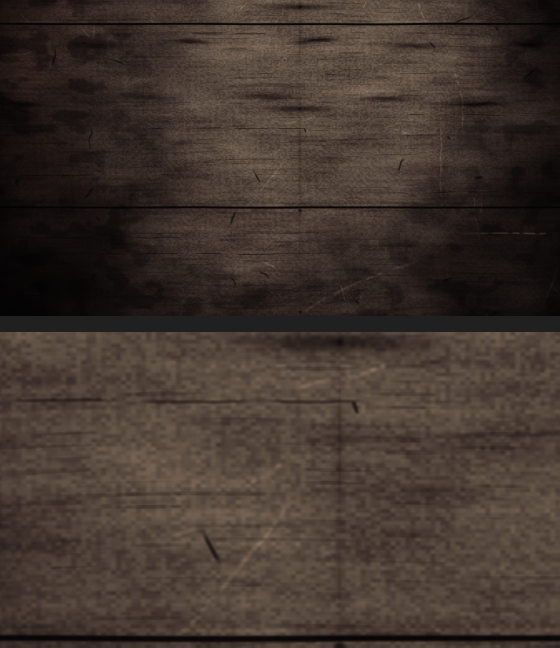
Top: the whole. Bottom: its middle third, enlarged.
A WebGL 1 fragment shader for this texture:

```glsl
precision highp float;
uniform vec2 u_resolution;

#define LIGHT_POS vec2(0.55, 0.70)
#define LIGHT_LEVEL 0.37
#define UPPER_SEAM 0.924
#define LOWER_SEAM 0.343
#define NAIL_X 0.949
#define GRAIN_DEPTH 0.55
#define WEAVE_DEPTH 0.34
#define BLOTCH_DEPTH 0.5
#define STAIN_COUNT 10
#define SCRATCH_COUNT 56
#define CRACK_COUNT 8
#define NICK_COUNT 22

float hash(vec2 p) {
  return fract(sin(dot(p, vec2(127.1, 311.7))) * 43758.5453);
}

float noise(vec2 p) {
  vec2 i = floor(p), f = fract(p);
  f = f * f * (3.0 - 2.0 * f);
  return mix(mix(hash(i), hash(i + vec2(1, 0)), f.x),
             mix(hash(i + vec2(0, 1)), hash(i + 1.0), f.x), f.y);
}

float fbm(vec2 p) {
  float sum = 0.0, amp = 0.5;
  for (int i = 0; i < 4; i++) {
    sum += amp * noise(p);
    p = p * 2.03 + 17.3;
    amp *= 0.5;
  }
  return sum / 0.9375;
}

// Soft bent stroke, tapered toward both ends
float stroke(vec2 p, vec2 center, float angle, float halfLength, float width, float bend) {
  float c = cos(angle), s = sin(angle);
  vec2 q = mat2(c, -s, s, c) * (p - center);
  q.y += bend * q.x * q.x;
  return (1.0 - smoothstep(0.0, width, abs(q.y)))
       * (1.0 - smoothstep(halfLength * 0.4, halfLength, abs(q.x)));
}

// Dark joint between boards with a faint worn lip below
float seamShade(vec2 p, float height) {
  float d = p.y - height + 0.003 * (noise(vec2(p.x * 5.0, height)) - 0.5);
  float gap = 1.0 - smoothstep(0.001, 0.005, abs(d));
  float lip = (1.0 - smoothstep(0.0, 0.005, abs(d - 0.008))) * noise(vec2(p.x * 14.0, height));
  float shadow = exp(-abs(d) * 60.0);
  return (1.0 - 0.9 * gap) * (1.0 + 0.3 * lip) * (1.0 - 0.14 * shadow);
}

// Lens-shaped smears along the grain, in two rows
float stains(vec2 p) {
  float sum = 0.0;
  for (int i = 0; i < STAIN_COUNT; i++) {
    float k = float(i);
    float row = mod(k, 2.0);
    vec2 c = vec2((k + 0.2 + 0.7 * hash(vec2(k, 1.0))) * 0.178,
                  mix(0.68, 0.868, row) + 0.03 * (hash(vec2(k, 2.0)) - 0.5));
    vec2 size = vec2(0.05 + 0.06 * hash(vec2(k, 3.0)), 0.007 + 0.006 * hash(vec2(k, 4.0)));
    vec2 q = (p - c) / size;
    q.y += 1.6 * (fbm(p * vec2(18.0, 60.0)) - 0.5);
    sum += exp(-dot(q, q)) * (0.5 + 0.5 * hash(vec2(k, 5.0)));
  }
  return min(sum, 1.0);
}

void main() {
  vec2 uv = gl_FragCoord.xy / u_resolution;
  vec2 p = gl_FragCoord.xy / u_resolution.y;
  float board = step(LOWER_SEAM, p.y) + step(UPPER_SEAM, p.y);

  // Uneven light fading into grimy edges
  float grime = fbm(p * vec2(3.5, 5.0) + 4.0) - 0.5;
  float d = length((uv - LIGHT_POS) * vec2(1.7, 0.98)) + 0.38 * grime;
  float tone = LIGHT_LEVEL * (1.0 - smoothstep(0.14, 1.1, d));
  vec2 corner = uv - vec2(0.06, 0.85);
  tone += 0.07 * exp(-dot(corner, corner) * 30.0);
  float rubbed = smoothstep(0.5, 0.7, fbm(p * vec2(16.0, 22.0) + 9.0));
  tone *= 1.0 - 0.4 * rubbed * smoothstep(0.35, 0.8, d);

  // Wood grain, dark pores, blotches and a fine woven speckle
  vec2 g = p + vec2(board * 3.7, 0.02 * noise(p * vec2(2.5, 4.0) + board));
  float grain = 0.65 * fbm(g * vec2(4.0, 80.0)) + 0.35 * fbm(g * vec2(9.0, 28.0));
  float pores = smoothstep(0.68, 0.9, noise(g * vec2(11.0, 150.0)));
  float blotch = fbm(p * vec2(7.0, 13.0) + 31.0) - 0.5;
  float weave = noise(p * vec2(190.0, 230.0)) - 0.5;
  tone *= 1.0 + GRAIN_DEPTH * (grain - 0.5) + BLOTCH_DEPTH * blotch + WEAVE_DEPTH * weave;
  tone *= 1.0 - 0.17 * pores;

  // Boards, smears and the faint vertical nail line
  tone *= seamShade(p, UPPER_SEAM) * seamShade(p, LOWER_SEAM);
  tone *= 1.0 - 0.88 * stains(p);
  tone *= 1.0 - 0.3 * exp(-abs(p.x - NAIL_X) * 260.0) * noise(vec2(3.0, p.y * 25.0));
  for (int i = 0; i < 4; i++) {
    float y = 0.012 + 0.322 * float(i);
    vec2 q = p - vec2(NAIL_X, y);
    float smear = exp(-dot(q * vec2(11.0, 100.0), q * vec2(11.0, 100.0))) * step(0.5, y);
    float nail = 1.0 - smoothstep(0.003, 0.011, length(q) + 0.005 * noise(p * 90.0));
    tone *= (1.0 - 0.65 * nail) * (1.0 - 0.6 * smear);
  }

  // Broken cracks along the grain
  float gaps = smoothstep(0.3, 0.7, noise(p * vec2(22.0, 5.0)));
  for (int i = 0; i < CRACK_COUNT; i++) {
    float k = float(i);
    vec2 c = vec2(1.78 * hash(vec2(k, 11.0)), 0.1 + 0.8 * (k + hash(vec2(k, 12.0))) / 8.0);
    vec2 wavy = p + vec2(0.0, 0.009 * (fbm(vec2(p.x * 9.0, k)) - 0.5));
    tone *= 1.0 - 0.4 * gaps * stroke(wavy, c, 0.0, 0.5, 0.0035, 0.0);
  }

  // Small ragged nicks and pits
  vec2 ragged = p + 0.012 * (vec2(noise(p * 45.0), noise(p * 45.0 + 7.0)) - 0.5);
  for (int i = 0; i < NICK_COUNT; i++) {
    float k = float(i);
    vec2 c = vec2(1.78 * hash(vec2(k, 13.0)), hash(vec2(k, 14.0)));
    float halfLength = 0.008 + 0.035 * pow(hash(vec2(k, 16.0)), 2.0);
    tone *= 1.0 - 0.6 * stroke(ragged, c, 3.14 * hash(vec2(k, 15.0)), halfLength, 0.005, 0.0);
  }

  // Pale scratches, broken up by wear
  float scratches = 0.0;
  vec2 shaky = p + 0.006 * (vec2(noise(p * 28.0 + 3.0), noise(p * 28.0)) - 0.5);
  for (int i = 0; i < SCRATCH_COUNT; i++) {
    float k = float(i);
    vec2 c = vec2(1.78 * hash(vec2(k, 21.0)), hash(vec2(k, 22.0)));
    float halfLength = 0.02 + 0.13 * pow(hash(vec2(k, 24.0)), 3.0);
    scratches += stroke(shaky, c, 3.14 * hash(vec2(k, 23.0)), halfLength, 0.0045,
                        3.0 * (hash(vec2(k, 25.0)) - 0.5)) * hash(vec2(k, 26.0));
  }
  scratches += 0.8 * stroke(shaky, vec2(1.395, 0.48), 1.57, 0.18, 0.0045, 0.0);
  scratches += 0.9 * stroke(shaky, vec2(1.12, 0.1), 0.42, 0.26, 0.007, 0.4);
  scratches += 2.5 * stroke(shaky, vec2(1.66, 0.262), 0.0, 0.22, 0.005, 0.0);
  tone += scratches * (0.035 + 0.3 * tone) * smoothstep(0.2, 0.65, noise(p * 60.0));

  // Warm brown, redder in the shadows
  vec3 tint = mix(vec3(1.0, 0.72, 0.65), vec3(1.0, 0.84, 0.71), smoothstep(0.08, 0.36, tone));
  tint.gb *= 1.0 - 0.1 * (1.0 - smoothstep(0.0, 0.25, uv.x));
  gl_FragColor = vec4(max(tone, 0.0) * tint + vec3(0.012, 0.011, 0.011), 1.0);
}
```
